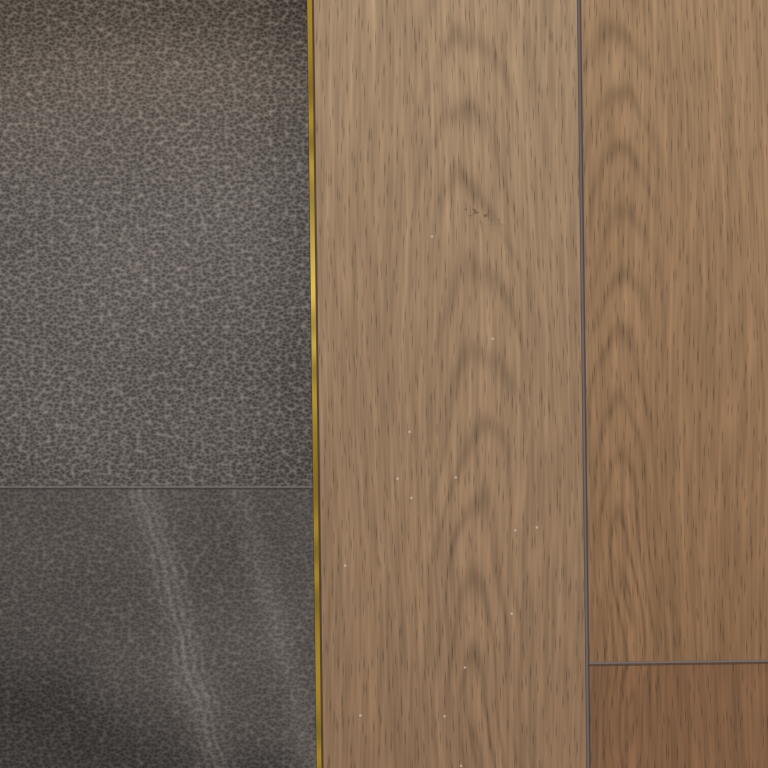
A Shadertoy shader for this texture:

```glsl
// Floor of speckled grey stone tiles beside oak boards, split by a brass strip.
// Cellular noise gives grit and fibres; layered sines bend the grain and
// cloud the stone; stretched ovals form the growth rings of each board.

vec2 hash2(vec2 p) {
    vec3 q = fract(vec3(p.xyx) * vec3(0.1031, 0.1030, 0.0973));
    q += dot(q, q.yzx + 33.33);
    return fract((q.xx + q.yz) * q.zy);
}

// Distance to the nearest scattered cell centre
float cells(vec2 p) {
    vec2 base = floor(p);
    float nearest = 4.0;
    for (int j = -1; j <= 1; j++)
        for (int i = -1; i <= 1; i++) {
            vec2 cell = base + vec2(i, j);
            vec2 d = cell + hash2(cell + 200.0) - p;
            nearest = min(nearest, dot(d, d));
        }
    return sqrt(nearest);
}

// Layered sines, roughly -1 to 1
float waves(vec2 p) {
    float sum = 0.0, amp = 0.5;
    for (int i = 0; i < 4; i++) {
        sum += amp * sin(p.x + 1.3 * sin(p.y)) * cos(p.y + 0.7 * sin(p.x * 0.8));
        p = mat2(1.5, 0.9, -0.9, 1.5) * p + 2.7;
        amp *= 0.6;
    }
    return sum;
}

// Coverage of a band of the given half width around distance zero
float band(float d, float halfWidth) {
    float px = 0.75 / iResolution.y;
    return 1.0 - smoothstep(halfWidth - px, halfWidth + px, abs(d));
}

vec3 stone(vec2 p) {
    float upper = smoothstep(0.365, 0.367, p.y);
    float cloud = waves(p * vec2(9.0, 11.0) + 1.0);

    // Upper tile: pale middle, dim top and right edges
    float top = 0.375 + 0.02 * cloud + 0.035 * exp(-dot(p - vec2(0.18, 0.76), p - vec2(0.18, 0.76)) * 18.0);
    top -= 0.055 * smoothstep(0.89, 1.0, p.y) + 0.03 * smoothstep(0.3, 0.41, p.x);
    top -= 0.02 * smoothstep(0.47, 0.37, p.y);

    // Lower tile: dark corner and slanting mineral veins
    float slant = p.x + 0.27 * p.y + 0.008 * waves(p * vec2(18.0, 25.0));
    float vein = exp(-pow((slant - 0.284) / 0.022, 2.0)) * (0.65 + 0.35 * sin(slant * 520.0));
    vein += 0.45 * exp(-pow((slant - 0.41) / 0.018, 2.0));
    float low = 0.325 + 0.025 * cloud + 0.085 * vein;
    low -= 0.075 * smoothstep(0.2, 0.06, p.y + 0.5 * max(p.x - 0.08, 0.0) + 0.025 * cloud);

    // Grit in two sizes
    float grit = 0.18 * (cells(p * vec2(190.0, 235.0)) - 0.5);
    grit += 0.13 * (cells(p * vec2(105.0, 160.0) + 31.0) - 0.5);
    float value = mix(low, top, upper) + grit * mix(0.6, 1.0, upper);
    vec3 col = value * mix(vec3(1.07, 1.0, 0.95), vec3(1.1, 1.0, 0.9), smoothstep(0.7, 1.0, p.y));

    float joint = p.y - 0.366;
    col = mix(col, vec3(0.23, 0.21, 0.2), 0.6 * band(joint + 0.002, 0.0015));
    return mix(col, vec3(0.46, 0.44, 0.42), 0.7 * band(joint, 0.0013));
}

// Board with growth rings around an oval heart
vec3 wood(vec2 p, vec2 heart, float ringRate, float spread, vec3 tone) {
    vec2 d = p - heart;
    d.x += 0.010 * sin(p.y * 10.0 + heart.x * 20.0) + 0.004 * sin(p.y * 27.0);
    d.x += 0.004 * waves(p * vec2(35.0, 12.0));
    float rings = length(d * vec2(6.5, 1.0)) + 0.025 * waves(p * vec2(40.0, 7.0) + heart * 30.0);
    float dark = pow(0.5 + 0.5 * sin(rings * ringRate), 3.0);
    float figure = exp(-d.x * d.x / (spread * spread));
    float shade = 1.0 + figure * (0.03 - 0.19 * dark * (0.65 + 0.35 * waves(p * vec2(50.0, 9.0))));

    // Long fibres, fine pores and broad streaks
    vec2 g = vec2(p.x + 0.004 * sin(p.y * 7.0 + p.x * 20.0), p.y);
    shade += 0.15 * (cells(g * vec2(230.0, 11.0)) - 0.5);
    shade += 0.12 * (cells(g * vec2(95.0, 3.5) + 17.0) - 0.5);
    shade -= 0.13 * smoothstep(0.22, 0.05, cells(g * vec2(150.0, 17.0) + 53.0));
    shade += 0.035 * waves(vec2(g.x * 70.0, g.y * 2.0));
    return tone * shade;
}

void mainImage(out vec4 fragColor, in vec2 fragCoord) {
    vec2 uv = fragCoord / iResolution.xy;
    vec2 p = vec2(uv.x + 0.0125 * uv.y, uv.y); // straightens the leaning seams
    float stripDist = p.x - 0.4155, seamDist = p.x - 0.7665;
    float endDist = uv.y - 0.136 - 0.014 * (uv.x - 0.766);

    // Boards, lit from above
    vec3 col;
    if (seamDist < 0.0) {
        vec3 tone = mix(vec3(0.55, 0.435, 0.335), vec3(0.645, 0.54, 0.43), uv.y);
        col = wood(p, vec2(0.625, 0.02), 62.0, 0.065, tone);
        float scuff = length((uv - vec2(0.628, 0.72)) * vec2(1.0, 2.6) + vec2(0.0, uv.x - 0.628));
        col *= 1.0 - 0.25 * smoothstep(0.036, 0.01, scuff) * smoothstep(0.5, 0.8, cells(uv * vec2(120.0, 160.0)));
    } else if (endDist > 0.0) {
        vec3 tone = mix(vec3(0.525, 0.395, 0.285), vec3(0.625, 0.505, 0.385), uv.y);
        col = wood(p, vec2(0.817, 0.22), 78.0, 0.045, tone);
    } else {
        col = wood(p, vec2(0.815, 0.07), 95.0, 0.045, vec3(0.5, 0.37, 0.27));
    }

    // Pale specks scattered on the boards
    for (int i = 0; i < 14; i++) {
        vec2 spot = vec2(0.43, 0.0) + vec2(0.33, 0.7) * hash2(vec2(float(i) * 7.0, 3.0));
        col = mix(col, vec3(0.8, 0.75, 0.69), 0.65 * band(length(uv - spot), 0.0017));
    }

    // Board joints: grey filler with a dark edge
    float endJoint = step(0.0, seamDist);
    col = mix(col, vec3(0.29, 0.23, 0.2), 0.65 * endJoint * band(endDist + 0.001, 0.0028));
    col = mix(col, vec3(0.48, 0.44, 0.43), 0.8 * endJoint * band(endDist - 0.0005, 0.0013));
    col = mix(col, vec3(0.27, 0.23, 0.22), 0.8 * band(seamDist, 0.0027));
    col = mix(col, vec3(0.45, 0.43, 0.44), 0.75 * band(seamDist + 0.0005, 0.0013));

    // Stone and brass strip with a long highlight
    col = mix(col, stone(uv), smoothstep(0.001, -0.001, stripDist));
    col = mix(col, vec3(0.26, 0.21, 0.16), 0.8 * band(stripDist - 0.001, 0.0048));
    float gleam = exp(-pow((uv.y - 0.64) / 0.13, 2.0));
    vec3 brass = mix(vec3(0.61, 0.49, 0.17), vec3(0.83, 0.7, 0.32), gleam);
    brass *= 0.95 + 0.1 * sin(uv.y * 60.0 + 2.0 * sin(uv.y * 23.0));
    col = mix(col, brass, band(stripDist, 0.0031));

    fragColor = vec4(clamp(col, 0.0, 1.0), 1.0);
}
```
